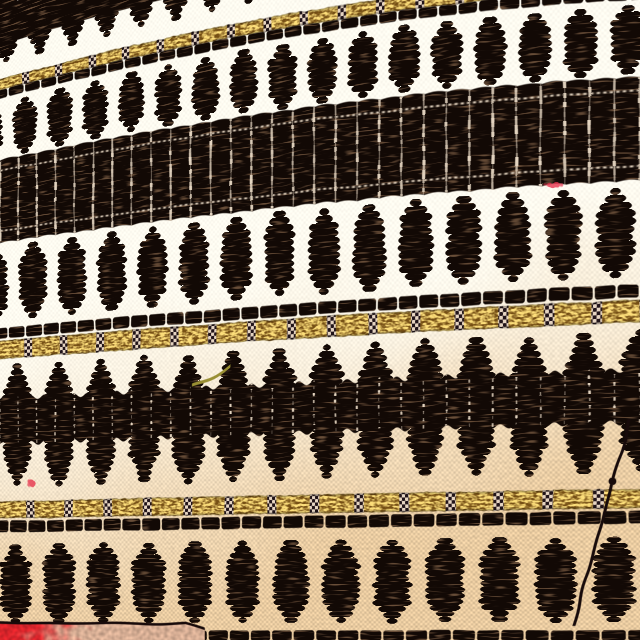
Reproduce this texture procedurally as a WebGL 1 fragment shader.

```glsl
precision highp float;
// Handwoven striped cloth: rows of stepped black lozenges, barred black bands,
// dashed lines and glinting gold ribbons, all laid flat in (across, down) cloth
// coordinates that are bent so the rows climb to the right and fan out upward.
uniform vec2 u_resolution;

float hash(vec2 p) {
  return fract(sin(dot(p, vec2(127.1, 311.7))) * 43758.5);
}

float slope(vec2 cell, vec2 offset) {
  float a = 6.2832 * hash(cell);
  return dot(vec2(cos(a), sin(a)), offset);
}

// Gradient noise, about -0.7 to 0.7
float noise(vec2 p) {
  vec2 i = floor(p), f = fract(p), u = f * f * (3.0 - 2.0 * f);
  return mix(mix(slope(i, f), slope(i + vec2(1, 0), f - vec2(1, 0)), u.x),
             mix(slope(i + vec2(0, 1), f - vec2(0, 1)), slope(i + 1.0, f - 1.0), u.x), u.y);
}

// Smooth coverage of a signed distance
float inside(float d) {
  float e = max(0.0013, 0.75 / u_resolution.y);
  return 1.0 - smoothstep(-e, e, d);
}

// Signed offset from the nearest repeat, in repeats
float repeat(float n) { return fract(n + 0.5) - 0.5; }

// Row of lozenges built from scalloped weft threads
float lozenges(vec2 q, float count, float phase, float center, float halfHeight) {
  float n = q.x * count - phase, id = floor(n + 0.5);
  float rows = floor(halfHeight * 105.0 + 0.5);
  float y = (q.y - center) / halfHeight + 0.07 * (hash(vec2(id, center)) - 0.5);
  float row = floor(y * rows), f = fract(y * rows) - 0.5;
  float s = abs(row + 0.5) / rows;
  float halfWidth = 0.36 * min(1.0, (1.13 - s) / 0.6) - 0.3 * f * f;
  halfWidth += 0.07 * (hash(vec2(id, row + center * 90.0)) - 0.5);
  return inside(max((abs(repeat(n)) - halfWidth) / count, (abs(y) - 1.0) * halfHeight));
}

// Line of rounded black dashes
float dashes(vec2 q, float count, float center, float halfHeight) {
  vec2 p = abs(vec2(repeat(q.x * count) / count, q.y - center));
  vec2 box = vec2(0.455 / count, halfHeight) - 0.004;
  return inside(length(max(p - box, 0.0)) - 0.004);
}

float stripe(float v, float top, float bottom) {
  return inside(max(top - v, v - bottom));
}

// Fine broken white warp lines
float warpLines(vec2 q, float count, float width) {
  float n = q.x * count;
  float h = hash(vec2(floor(n + 0.5), floor(q.y * 170.0)));
  return inside(abs(repeat(n)) / count - width * (0.4 + h)) * (0.45 + 0.55 * h);
}

// Metallic ribbon with checkered ties
vec3 ribbon(vec3 cloth, vec2 q, float count, float center, float halfHeight) {
  float glint = noise(q * vec2(110, 300)) + 0.5 * noise(q * vec2(260, 420));
  vec3 gold = mix(vec3(0.46, 0.31, 0.08), vec3(0.99, 0.87, 0.48), smoothstep(-0.5, 0.45, glint));
  float check = clamp(0.5 + 1.5 * sin(q.x * 640.0) * sin(q.y * 640.0), 0.0, 1.0);
  float tie = inside((abs(repeat(q.x * count + 0.2)) - 0.11) / count);
  gold = mix(gold, mix(vec3(0.13, 0.08, 0.1), vec3(0.9, 0.83, 0.76), check), tie);
  float d = abs(q.y - center) - halfHeight + 0.0015 * noise(q * 120.0);
  gold *= 1.0 - 0.35 * smoothstep(-0.004, 0.0, d);
  return mix(cloth, gold, inside(d));
}

void main() {
  vec2 p = gl_FragCoord.xy / u_resolution;
  p.y = 1.0 - p.y;

  // Unbend the rows, then even out the widening columns
  float v = p.y;
  for (int i = 0; i < 8; i++) {
    float r = max(1.0 - v, 0.0);
    v = p.y + 0.2 * pow(r, 1.5) * p.x * (1.0 + 0.8 * r * (1.0 - p.x));
  }
  vec2 q = vec2(p.x * (1.17 - 0.17 * p.x), v);
  q += 0.0016 * vec2(noise(p * 23.0), noise(p * 19.0 + 7.0));

  // Ivory ground, duskier toward the lower right, with a plain weave
  float dusk = smoothstep(0.4, 0.95, p.y + 0.25 * p.x - 0.1 + 0.1 * noise(p * 5.0));
  vec3 color = mix(vec3(1.0, 0.99, 0.95), vec3(0.93, 0.81, 0.64), dusk);
  float weave = sin(q.x * 900.0) * sin(q.y * 900.0) + noise(q * vec2(140, 260));
  color *= 1.0 + (0.02 + 0.05 * dusk) * (weave - 0.3);

  // Gold ribbons
  color = ribbon(color, q, 17.0, 0.133, 0.009);
  color = ribbon(color, q, 15.7, 0.547, 0.0145);
  color = ribbon(color, q, 14.6, 0.797, 0.0135);

  // Black figures
  float ink = lozenges(q, 16.8, 0.2, 0.04, 0.062);
  ink = max(ink, lozenges(q, 15.97, 0.72, 0.204, 0.043));
  ink = max(ink, lozenges(q, 14.31, 0.85, 0.444, 0.0585));
  ink = max(ink, lozenges(q, 13.42, 0.42, 0.667, 0.095));
  ink = max(ink, lozenges(q, 12.8, 0.36, 0.911, 0.062));
  float barred = stripe(q.y + 0.002 * abs(sin(q.x * 94.0)), 0.251, 0.38);
  float core = stripe(q.y + 0.003 * sin(q.x * 250.0), 0.624, 0.694);
  ink = max(ink, max(max(barred, core), stripe(q.y, 0.01, 0.07)));
  ink = max(ink, max(dashes(q, 34.0, 0.148, 0.0065), dashes(q, 32.5, 0.521, 0.0085)));
  ink = max(ink, max(dashes(q, 30.0, 0.823, 0.009), dashes(q, 29.0, 0.993, 0.008)));
  float sheen = smoothstep(0.05, 0.6, noise(q * vec2(45, 330)));
  color = mix(color, vec3(0.07, 0.035, 0.02) + sheen * vec3(0.34, 0.27, 0.2), ink);

  // White stitches on the black bands
  float stitch = barred * warpLines(q, 30.0, 0.0017);
  float seam = min(abs(q.y - 0.267), abs(q.y - 0.361));
  stitch = max(stitch, inside(seam - 0.0013) * (0.5 + 0.4 * sin(q.x * 700.0)));
  float dots = smoothstep(-0.3, 0.5, sin(q.y * 620.0));
  stitch = max(stitch, core * dots * warpLines(q, 30.0, 0.0013));
  color = mix(color, vec3(0.9, 0.84, 0.76), stitch);

  // Frayed lower left corner with a red patch
  float hem = 0.974 + 0.004 * noise(p * 14.0) + 0.3 * max(p.x - 0.29, 0.0);
  vec3 fray = mix(vec3(0.84, 0.68, 0.58), vec3(0.85, 0.08, 0.12),
                  smoothstep(0.13, 0.04, p.x + 0.07 * noise(p * 60.0)) * 0.9);
  color = mix(color, fray * (1.0 + 0.25 * noise(p * 160.0)), inside(hem - p.y) * inside(p.x - 0.32));
  float strand = inside(abs(p.y - hem) - 0.002) * inside(p.x - 0.32);

  // Loose threads and stray red flecks
  float stray = 0.983 - 0.27 * (p.y - 0.6575) + 0.007 * noise(vec2(p.y * 18.0, 3.0));
  strand = max(strand, inside(abs(p.x - stray) - 0.0024) * stripe(p.y, 0.655, 0.978));
  strand = max(strand, inside(length(p - vec2(0.957, 0.752)) - 0.006));
  color = mix(color, vec3(0.09, 0.04, 0.04), strand);
  float wisp = p.y - 0.605 + 0.55 * (p.x - 0.3) + 0.004 * sin(p.x * 70.0);
  color = mix(color, vec3(0.6, 0.56, 0.2), inside(abs(wisp) - 0.0025) * stripe(p.x, 0.3, 0.36));
  float fleck = min(length((p - vec2(0.866, 0.289)) * vec2(0.3, 1.0)) - 0.004,
                    length(p - vec2(0.05, 0.755)) - 0.006);
  color = mix(color, vec3(0.9, 0.2, 0.3), 0.8 * inside(fleck + 0.004 * noise(p * 150.0)));
  gl_FragColor = vec4(color, 1.0);
}
```
